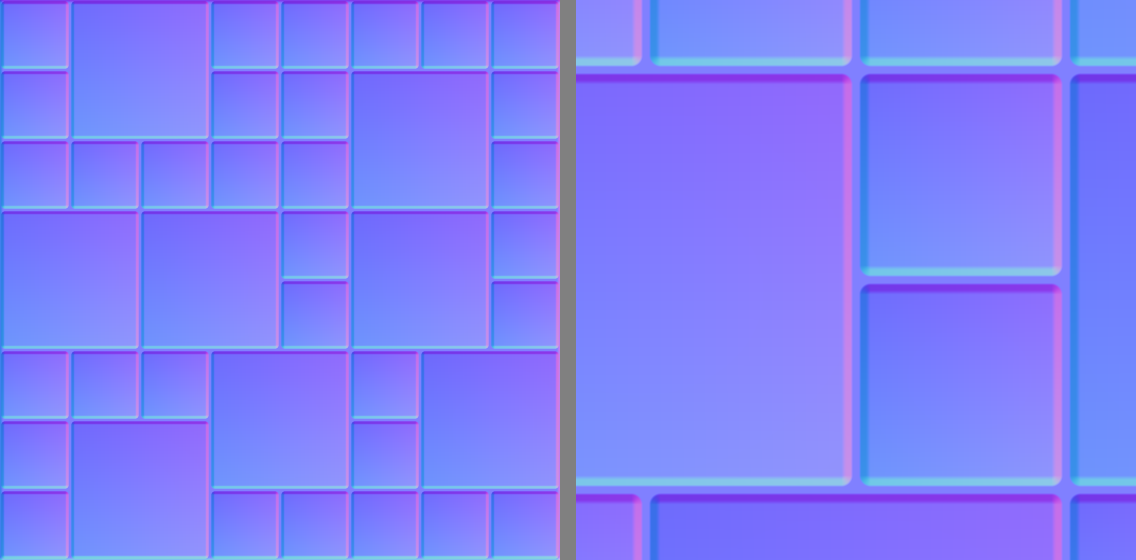
Left: the whole. Right: its middle third, enlarged.
A Shadertoy shader for this texture map:

```glsl
// Tangent-space normal map of bevelled square tiles: an 8 by 8 grid in which
// some 2 by 2 blocks merge into large tiles. Each tile sums a soft pillow slope
// and a rounded-box bevel; the surface slope is then encoded as a colour.

#define GRID 8.0                   // cells across and down
#define HALF_GAP 0.020             // half of the seam, in cells
#define BEVEL_WIDTH 0.052          // in cells
#define CORNER_RADIUS 0.050        // in cells
#define BEVEL_SLOPE 0.52
#define PILLOW_SLOPE vec2(0.15, 0.18)
#define TILT_JITTER 0.025          // random lean of each tile
#define RIM_SLOPE 0.62             // extra fall-off at the canvas rim
#define RIM_WIDTH 0.050            // in cells

// Upper left cells of the large tiles, counted from the top left.
const vec2 LARGE_TILES[8] = vec2[8](
    vec2(1, 0), vec2(5, 1), vec2(0, 3), vec2(2, 3),
    vec2(5, 3), vec2(3, 5), vec2(6, 5), vec2(1, 6));

float hash(vec2 p) {
    return fract(sin(dot(p, vec2(127.1, 311.7))) * 43758.5453);
}

// Returns the tile's corner in xy and its side length in z.
vec3 findTile(vec2 pos) {
    vec2 cell = min(floor(pos), GRID - 1.0);
    vec3 tile = vec3(cell, 1.0);
    for (int i = 0; i < 8; i++) {
        vec2 offset = cell - LARGE_TILES[i];
        if (min(offset.x, offset.y) >= 0.0 && max(offset.x, offset.y) < 2.0)
            tile = vec3(LARGE_TILES[i], 2.0);
    }
    return tile;
}

// Signed distance to a rounded square in x, its outward direction in yz.
vec3 roundedSquare(vec2 p, float halfSize) {
    vec2 q = abs(p) - halfSize + CORNER_RADIUS;
    vec2 outer = max(q, 0.0);
    float reach = length(outer);
    vec2 axis = q.x > q.y ? vec2(1, 0) : vec2(0, 1);
    vec2 dir = reach > 0.0 ? outer / reach : axis;
    float dist = reach + min(max(q.x, q.y), 0.0) - CORNER_RADIUS;
    return vec3(dist, dir * sign(p));
}

// Outward slope along the four sides of the canvas.
vec2 rimSlope(vec2 pos) {
    vec2 low = 1.0 - smoothstep(0.0, RIM_WIDTH, pos);
    vec2 high = 1.0 - smoothstep(0.0, RIM_WIDTH, GRID - pos);
    return RIM_SLOPE * (high - low);
}

void mainImage(out vec4 fragColor, in vec2 fragCoord) {
    // Grid position with y pointing down, as the green channel does.
    vec2 uv = fragCoord / iResolution.xy;
    vec2 pos = vec2(uv.x, 1.0 - uv.y) * GRID;
    float soft = max(0.008, 0.5 * GRID / iResolution.y);

    vec3 tile = findTile(pos);
    float halfSide = 0.5 * tile.z;
    vec2 local = pos - tile.xy - halfSide;
    vec3 edge = roundedSquare(local, halfSide - HALF_GAP);
    float inset = -edge.x;

    // Tile face: a gentle pillow with a slight lean.
    float face = smoothstep(-soft, soft, inset);
    vec2 lean = vec2(hash(tile.xy), hash(tile.xy + 17.0)) - 0.5;
    vec2 slope = face * (PILLOW_SLOPE * local / halfSide + TILT_JITTER * lean);

    // Bevel: steep beside the seam, easing into the face.
    float bevel = face * (1.0 - smoothstep(0.45 * BEVEL_WIDTH, BEVEL_WIDTH, inset));
    slope += BEVEL_SLOPE * bevel * edge.yz;
    slope += rimSlope(pos);

    vec3 normal = normalize(vec3(slope, 1.0));
    fragColor = vec4(0.5 + 0.5 * normal, 1.0);
}
```
